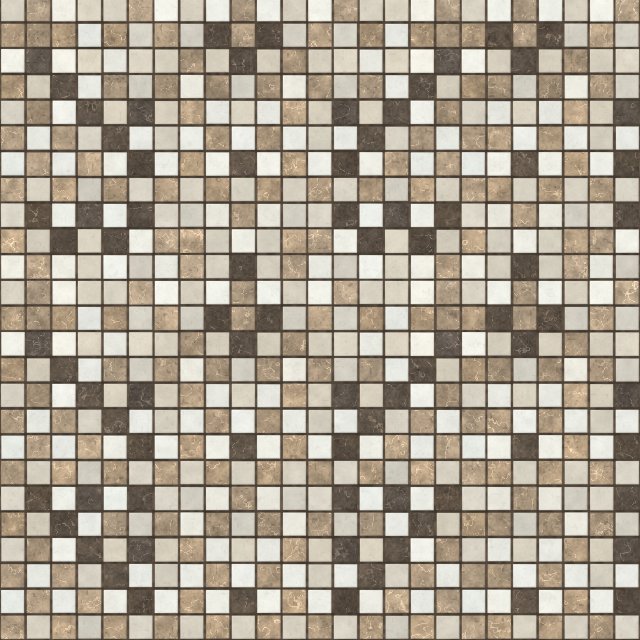
Write a three.js fragment shader that draws this pattern.

```glsl
// Stone mosaic: 25 columns of small square tiles in white, cream, tan and dark
// marble, set in brown grout. A folded, repeated grid index picks each stone;
// layered value noise adds mottling, veins and pits to every tile.
varying vec2 vUv;

const vec2 TILES = vec2(25.0, 24.87);   // top row is slightly cropped
const float HALF_TILE = 0.452;          // half a tile, in cells
const float EDGE = 0.028;               // edge softness, in cells

const vec3 WHITE = vec3(0.93, 0.93, 0.895);
const vec3 CREAM = vec3(0.845, 0.82, 0.76);
const vec3 TAN   = vec3(0.685, 0.605, 0.505);
const vec3 DARK  = vec3(0.365, 0.325, 0.285);
const vec3 GROUT = vec3(0.39, 0.335, 0.28);

float hash(vec2 p) {
  vec3 q = fract(vec3(p.xyx) * 0.1031);
  q += dot(q, q.yzx + 33.33);
  return fract((q.x + q.y) * q.z);
}

float noise(vec2 p) {
  vec2 i = floor(p);
  vec2 f = fract(p);
  f = f * f * (3.0 - 2.0 * f);
  float low = mix(hash(i), hash(i + vec2(1.0, 0.0)), f.x);
  float high = mix(hash(i + vec2(0.0, 1.0)), hash(i + vec2(1.0, 1.0)), f.x);
  return mix(low, high, f.y);
}

float fbm(vec2 p) {
  float sum = 0.0;
  float amp = 0.53;
  for (int i = 0; i < 4; i++) {
    sum += amp * noise(p);
    p = p * 2.03 + 17.3;
    amp *= 0.5;
  }
  return sum;
}

// Layout index: mirrored about column 9, repeated every 11 rows from the top.
vec2 layoutIndex(vec2 cell) {
  float col = cell.x - 11.0 * step(19.0, cell.x);
  float row = 24.0 - cell.y;
  row -= 17.0 * step(20.0, row);
  return vec2(9.0 - abs(col - 9.0), mod(row, 11.0));
}

// Stone kind: 0 white, 1 cream, 2 tan, 3 dark. Darker stones alternate with pale.
float stoneKind(vec2 id) {
  float pick = hash(id + vec2(41.0, 67.0));
  float odd = mod(id.x + id.y, 2.0);
  float pale = step(0.58, pick) + step(0.94, pick);
  float deep = 1.0 + step(0.24, pick) + step(0.76, pick);
  return mix(pale, deep, odd);
}

vec3 stoneColor(float kind) {
  vec3 c = mix(WHITE, CREAM, step(0.5, kind));
  c = mix(c, TAN, step(1.5, kind));
  return mix(c, DARK, step(2.5, kind));
}

// Mottled marble; rough goes from polished pale stone (0) to veined stone (1).
vec3 marble(vec3 base, vec2 p, float rough) {
  float cloud = fbm(p * 2.6) - 0.5;
  float grain = noise(p * 15.0) - 0.5;
  float ridge = abs(fbm(p * 2.1 + 31.0) - 0.5);
  float vein = (1.0 - smoothstep(0.0, 0.035, ridge)) * noise(p * 4.0 + 9.0);
  float pit = smoothstep(0.8, 0.95, noise(p * 9.0 + 53.0));
  vec3 c = base * (1.0 + cloud * mix(0.07, 0.42, rough));
  c += grain * mix(0.018, 0.07, rough);
  c += vec3(0.95, 0.88, 0.78) * vein * mix(-0.035, 0.24, rough);
  return c * (1.0 - pit * mix(0.03, 0.14, rough));
}

// Signed distance to a square with slightly rounded corners.
float tileDistance(vec2 p, float halfSize) {
  float radius = 0.025;
  vec2 d = abs(p) - halfSize + radius;
  return length(max(d, 0.0)) + min(max(d.x, d.y), 0.0) - radius;
}

// Grout, darkened where the tile above casts its shadow.
vec3 groutColor(vec2 p, vec2 local) {
  float shade = 0.92 + 0.3 * (noise(p * 6.0) - 0.5);
  float horizontal = smoothstep(0.40, 0.48, abs(local.y));
  return GROUT * shade * (1.0 - 0.2 * horizontal);
}

void main() {
  vec2 p = vUv * TILES;
  vec2 cell = floor(p);
  vec2 local = fract(p) - 0.5;
  vec2 id = layoutIndex(cell);

  // Stone face with its own tone and warmth
  float kind = stoneKind(id);
  float rough = smoothstep(0.8, 2.0, kind);
  float tone = hash(id + 113.0) - 0.5;
  float warmth = hash(id + 171.0) - 0.5;
  vec3 base = stoneColor(kind) * (1.0 + tone * mix(0.06, 0.16, rough));
  base += vec3(0.02, 0.0, -0.025) * warmth;
  vec3 face = marble(base, local + cell * 3.7 + 5.0, rough);

  // Uneven cut and placement, with a lit upper-left rim and shaded lower-right
  vec2 shift = (vec2(hash(cell + 211.0), hash(cell + 257.0)) - 0.5) * 0.018;
  float dist = tileDistance(local - shift, HALF_TILE + 0.012 * tone);
  float rim = smoothstep(-0.075, -0.01, dist);
  float light = clamp((local.y - local.x) * 1.4, -1.0, 1.0);
  face *= 1.0 + rim * (0.07 * light - 0.03);

  float cover = 1.0 - smoothstep(-EDGE, EDGE, dist);
  vec3 color = mix(groutColor(p, local), face, cover);
  gl_FragColor = vec4(clamp(color, 0.0, 1.0), 1.0);
}
```
